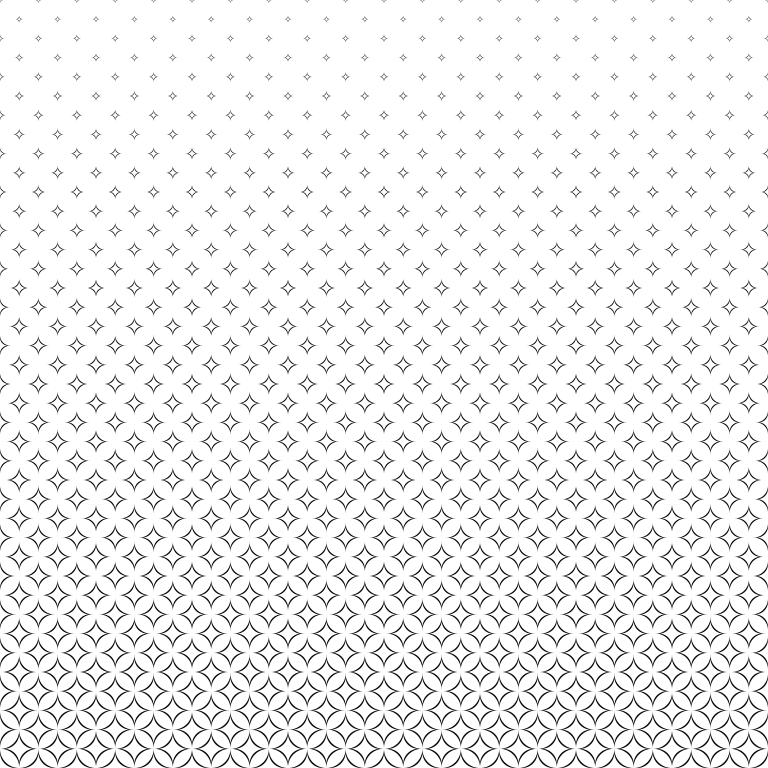
Give the GLSL for this pattern, as a Shadertoy shader.

```glsl
const float HALF_PITCH = 1.0 / 40.0;   // spacing of rows, in canvas heights
const float RADIUS_BOTTOM = 1.0;       // star reach, in half pitches
const float RADIUS_TOP = 0.17;
const float HOLLOW_BOTTOM = 0.81;      // size of the inner cutout against the star
const float HOLLOW_TOP = 0.74;
const int SAMPLES = 4;                 // samples per pixel side
const vec3 PAPER = vec3(1.0);
const vec3 INK = vec3(0.02);

// Four-pointed star bounded by quarter circles; negative inside
float starDistance(vec2 p, float radius) {
    vec2 a = abs(p);
    float arc = radius - length(a - radius);
    return max(arc, max(a.x, a.y) - radius);
}

// Center of the nearest star on the staggered grid
vec2 nearestStar(vec2 p) {
    vec2 diagonal = floor(0.5 * vec2(p.x + p.y, p.x - p.y) + 0.5);
    return vec2(diagonal.x + diagonal.y, diagonal.x - diagonal.y);
}

// Ink coverage of the hollow star around p
float starOutline(vec2 p, float blur) {
    vec2 center = nearestStar(p);
    float height = center.y * HALF_PITCH;
    float radius = mix(RADIUS_BOTTOM, RADIUS_TOP, height);
    float hollow = radius * mix(HOLLOW_BOTTOM, HOLLOW_TOP, height);
    vec2 local = p - center;
    float outer = clamp(0.5 - starDistance(local, radius) / blur, 0.0, 1.0);
    float inner = clamp(0.5 - starDistance(local, hollow) / blur, 0.0, 1.0);
    return outer - inner;
}

void mainImage(out vec4 fragColor, in vec2 fragCoord) {
    float gridScale = 1.0 / (iResolution.y * HALF_PITCH);
    float blur = gridScale / float(SAMPLES);

    // Supersample to keep the fine tips smooth
    float ink = 0.0;
    for (int y = 0; y < SAMPLES; y++) {
        for (int x = 0; x < SAMPLES; x++) {
            vec2 offset = (vec2(x, y) + 0.5) / float(SAMPLES) - 0.5;
            ink += starOutline((fragCoord + offset) * gridScale, blur);
        }
    }
    ink /= float(SAMPLES * SAMPLES);
    fragColor = vec4(mix(PAPER, INK, ink), 1.0);
}
```
